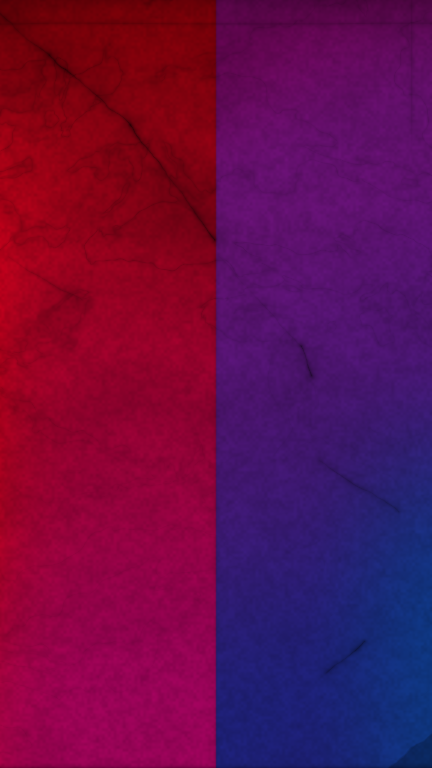
A WebGL 2 fragment shader for this background:

```glsl
#version 300 es
// Crumpled paper in two vertical halves: red to magenta beside purple to blue.
precision highp float;

uniform vec2 u_resolution;
out vec4 fragColor;

// Left half, top to bottom
const vec3 DARK_RED = vec3(0.45, 0.0, 0.03);
const vec3 RED      = vec3(0.52, 0.005, 0.07);
const vec3 CRIMSON  = vec3(0.55, 0.005, 0.18);
const vec3 MAGENTA  = vec3(0.57, 0.01, 0.33);
const vec3 EDGE_RED = vec3(0.68, 0.0, 0.08);

// Right half, top to bottom
const vec3 PLUM   = vec3(0.37, 0.02, 0.30);
const vec3 PURPLE = vec3(0.37, 0.06, 0.41);
const vec3 VIOLET = vec3(0.28, 0.08, 0.43);
const vec3 INDIGO = vec3(0.11, 0.12, 0.45);
const vec3 BLUE   = vec3(0.05, 0.21, 0.49);

const float SPLIT = 0.5;         // seam, as a share of the width
const float STAIN = 0.42;        // strength of broad cloudy stains
const float WRINKLE = 0.18;      // strength of soft folds
const float GRAIN = 0.10;        // strength of the fine fibres
const float CREASE_WIDTH = 0.002;

// Creases as start and end points, in units of the canvas height
const int CREASES = 8;
const vec4 CREASE[CREASES] = vec4[](
  vec4(0.065, 0.928, 0.17, 0.837), vec4(0.17, 0.837, 0.28, 0.688),
  vec4(0.0, 0.985, 0.065, 0.928),  vec4(0.392, 0.55, 0.407, 0.512),
  vec4(0.417, 0.40, 0.52, 0.335),  vec4(0.425, 0.125, 0.475, 0.165),
  vec4(0.285, 0.665, 0.392, 0.55), vec4(0.11, 0.61, 0.01, 0.665));
const float DEPTH[CREASES] = float[](0.30, 0.32, 0.22, 0.30, 0.18, 0.25, 0.08, 0.12);

float hash(vec2 p) {
  vec3 h = fract(vec3(p.xyx) * 0.1031);
  h += dot(h, h.yzx + 33.33);
  return fract((h.x + h.y) * h.z);
}

float noise(vec2 p) {
  vec2 cell = floor(p), f = fract(p);
  f = f * f * (3.0 - 2.0 * f);
  return mix(mix(hash(cell), hash(cell + vec2(1, 0)), f.x),
             mix(hash(cell + vec2(0, 1)), hash(cell + 1.0), f.x), f.y);
}

float fbm(vec2 p) {
  float sum = 0.0, amp = 0.5;
  for (int i = 0; i < 5; i++) {
    sum += amp * noise(p);
    p = mat2(1.6, 1.2, -1.2, 1.6) * p + 7.3;
    amp *= 0.5;
  }
  return sum;
}

float segmentDistance(vec2 p, vec2 a, vec2 b) {
  vec2 ab = b - a;
  return length(p - a - ab * clamp(dot(p - a, ab) / dot(ab, ab), 0.0, 1.0));
}

// Blends four colours from the top (0) to the bottom (1)
vec3 ramp(vec3 a, vec3 b, vec3 c, vec3 d, float t) {
  vec3 color = mix(a, b, smoothstep(0.0, 0.22, t));
  color = mix(color, c, smoothstep(0.18, 0.58, t));
  return mix(color, d, smoothstep(0.46, 0.92, t));
}

// Dark, slightly wandering folds with a soft shadow
float creaseShade(vec2 p) {
  vec2 bent = p + 0.012 * (vec2(fbm(p * 24.0), fbm(p * 24.0 + 40.0)) - 0.48);
  float shade = 1.0;
  for (int i = 0; i < CREASES; i++) {
    float d = segmentDistance(bent, CREASE[i].xy, CREASE[i].zw);
    float fold = exp(-d / CREASE_WIDTH) + 0.35 * exp(-d / (CREASE_WIDTH * 7.0));
    shade *= 1.0 - DEPTH[i] * fold * (0.5 + noise(p * 45.0));
  }
  return shade;
}

void main() {
  vec2 uv = gl_FragCoord.xy / u_resolution;
  vec2 p = gl_FragCoord.xy / u_resolution.y;
  float pixel = 1.0 / u_resolution.x;
  float down = 1.0 - uv.y;

  // Colour of each half, with light leaking in from the outer edges
  vec3 left = ramp(DARK_RED, RED, CRIMSON, MAGENTA, down);
  float redGlow = exp(-uv.x * 9.0) * smoothstep(0.02, 0.3, down) * (1.0 - 0.6 * smoothstep(0.6, 1.0, down));
  left = mix(left, EDGE_RED, 0.75 * redGlow);
  vec3 right = ramp(PLUM, PURPLE, VIOLET, INDIGO, down + 0.25 * (uv.x - 0.75));
  right = mix(right, BLUE, smoothstep(0.68, 1.05, uv.x) * smoothstep(0.45, 0.85, down));
  float side = smoothstep(SPLIT - pixel, SPLIT + pixel, uv.x);
  vec3 color = mix(left, right, side);

  // Stains and folds are strongest in the upper left
  float rough = mix(1.0, 0.35, smoothstep(0.35, 0.65, down)) * mix(1.0, 0.6, side);
  vec2 warp = vec2(fbm(p * 5.0), fbm(p * 5.0 + 19.0));
  float stain = fbm(p * vec2(6.0, 9.0) + 2.0 * warp) - 0.48;
  float ridge = abs(fbm(p * vec2(9.0, 13.0) + 3.0 * warp.yx) - 0.48);
  float shade = 1.0 + rough * (STAIN * stain - WRINKLE * exp(-ridge * 40.0) + 0.04);
  shade *= 1.0 - 0.18 * exp(-dot(p - vec2(0.25, 0.74), p - vec2(0.25, 0.74)) * 180.0) * (1.0 - side);
  shade *= 1.0 + GRAIN * (noise(p * 260.0) + noise(p * 110.0) - 1.0);
  shade *= creaseShade(p);

  // Straight folds near the top and the right edge
  float topFold = exp(-abs(down - 0.029 - 0.003 * noise(p * 12.0)) / 0.0025);
  float sideFold = exp(-abs(uv.x - 0.953) / 0.004) * (1.0 - smoothstep(0.12, 0.22, down));
  shade *= 1.0 - 0.18 * topFold - 0.14 * sideFold;

  // Worn borders, seam shadow and the torn lower right corner
  shade *= 1.0 - 0.22 * exp(-down * 45.0) - 0.3 * exp(-uv.y * 400.0);
  shade *= 1.0 - 0.12 * exp(-abs(uv.x - SPLIT) / 0.004);
  float tear = p.y - 0.043 + 0.72 * (0.5625 - p.x) + 0.012 * (fbm(p * 40.0) - 0.5);
  shade *= 1.0 - 0.25 * (1.0 - smoothstep(-0.002, 0.002, tear));

  fragColor = vec4(clamp(color * shade, 0.0, 1.0), 1.0);
}
```
